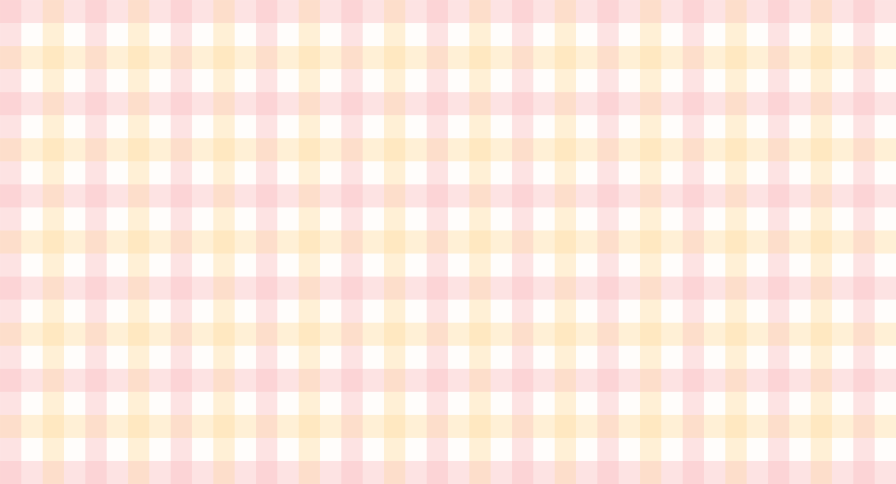
Write a WebGL 1 fragment shader that draws this pattern.

```glsl
precision highp float;
// Pastel gingham: translucent pink and yellow bands woven over warm white.
uniform vec2 u_resolution;

// Coverage of a band one unit wide, starting at start and recurring every four units.
float band(float position, float start, float pixel) {
  float fromCentre = abs(mod(position - start + 1.5, 4.0) - 2.0);
  return 1.0 - smoothstep(-0.6 * pixel, 0.6 * pixel, fromCentre - 0.5);
}

// Lays one set of parallel bands over a cloth colour; pinkYellow holds both coverages.
vec3 dye(vec3 cloth, vec2 pinkYellow) {
  cloth = mix(cloth, vec3(0.98, 0.752, 0.766), 0.42 * pinkYellow.x);
  return mix(cloth, vec3(1.0, 0.871, 0.642), 0.42 * pinkYellow.y);
}

void main() {
  // 42 bands across and 21 down, counted from the top left corner.
  vec2 uv = gl_FragCoord.xy / u_resolution;
  vec2 position = vec2(uv.x, 1.0 - uv.y) * vec2(42.0, 21.0);
  vec2 pixel = vec2(42.0, 21.0) / u_resolution;

  vec2 columns = vec2(band(position.x, 0.0, pixel.x), band(position.x, 2.0, pixel.x));
  vec2 rows = vec2(band(position.y, 0.0, pixel.y), band(position.y, 2.0, pixel.y));

  // Averaging both layering orders gives every pink and yellow crossing the same peach.
  vec3 white = vec3(1.0, 0.992, 0.983);
  vec3 rowsOnTop = dye(dye(white, columns), rows);
  vec3 columnsOnTop = dye(dye(white, rows), columns);
  gl_FragColor = vec4(mix(rowsOnTop, columnsOnTop, 0.5), 1.0);
}
```
